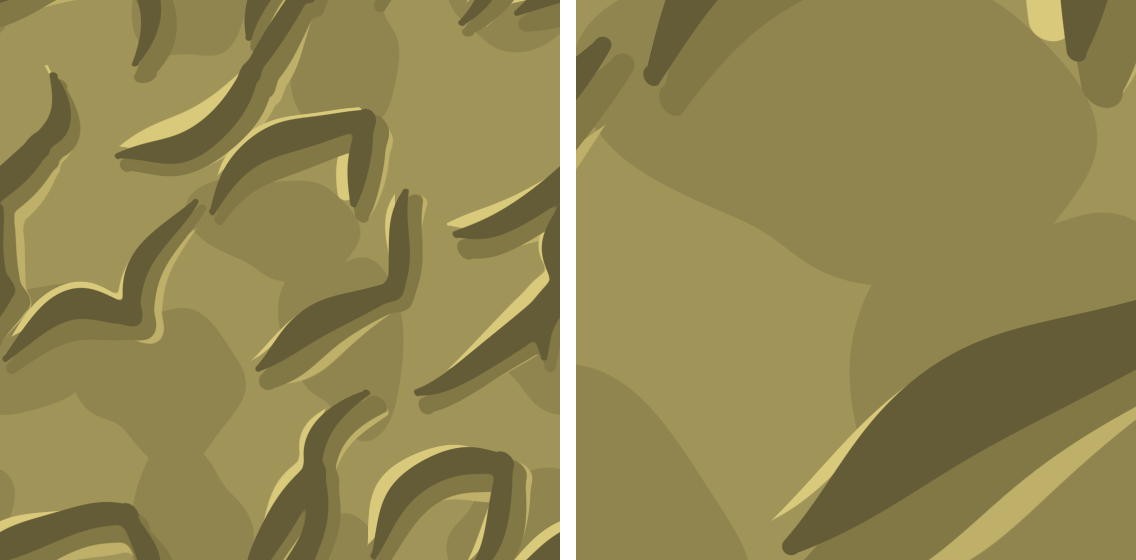
Left, the full canvas; right, a detail of the centre.
Give the GLSL for this pattern, as a Shadertoy shader.

```glsl
#define GRID 3            // joints per side of the tile
#define JITTER 0.62       // scatter of joints inside their cells
#define ARM_GIRTH 0.027   // half width of a crack at its belly
#define ARM_TIP 0.0055    // half width of a crack at its end
#define BLEND 0.014       // rounding where cracks meet
#define SHADOW_SHIFT 0.024
#define LIGHT_SHIFT 0.037
#define GLINT_SHIFT 0.021
#define PATCH_RADIUS 0.135
#define PATCH_SHARE 0.82

const float PI = 3.14159;
const float TAU = 6.28318;
const vec2 FALL = vec2(0.6, -0.8);   // direction in which shadows fall

const vec3 STONE  = vec3(0.63, 0.58, 0.35);
const vec3 SHADE  = vec3(0.57, 0.52, 0.31);
const vec3 SHADOW = vec3(0.51, 0.47, 0.27);
const vec3 CRACK  = vec3(0.39, 0.36, 0.21);
const vec3 LIGHT  = vec3(0.75, 0.69, 0.41);
const vec3 GLINT  = vec3(0.85, 0.79, 0.48);

float hash(vec2 id, float k) {
    return fract(sin(dot(id, vec2(127.1, 311.7)) + k * 74.7) * 43758.5);
}

// Layered sines with whole periods, so they wrap
float wave(vec2 p, float phase) {
    return 0.6 * sin(TAU * (p.x + 2.0 * p.y) + phase)
         + 0.4 * sin(TAU * (3.0 * p.x - p.y) + 2.0 * phase);
}

// Shortest offset on the wrapped tile
vec2 wrapped(vec2 d) { return d - round(d); }

vec2 scatter(vec2 id, float k) {
    vec2 jitter = vec2(hash(id, k), hash(id, k + 1.0)) - 0.5;
    return (id + vec2(0.37 * id.y, 0.0) + 0.5 + JITTER * jitter) / float(GRID);
}

float smoothMin(float a, float b) {
    float h = max(BLEND - abs(a - b), 0.0) / BLEND;
    return min(a, b) - 0.25 * h * h * BLEND;
}

// Bent, tapering stroke that starts at the origin
float arm(vec2 q, float angle, float len, float girth, float bend, float hook) {
    float c = cos(angle), s = sin(angle);
    q = vec2(c * q.x + s * q.y, c * q.y - s * q.x);
    float t = clamp(q.x / len, 0.0, 1.0);
    float width = girth * (1.0 - t) * (0.45 + 2.2 * t);
    float centre = len * (bend * sin(PI * t) + hook * t * t * t * t);
    float slope = bend * PI * cos(PI * t) + 4.0 * hook * t * t * t;
    float side = (q.y - centre - 0.5 * sign(bend) * width) / sqrt(1.0 + slope * slope);
    return length(vec2(q.x - t * len, side)) - width - ARM_TIP;
}

// Distance to the cracks: up to three arms fan out of every joint
float cracks(vec2 p) {
    float d = 0.5;
    for (int n = 0; n < GRID * GRID; n++) {
        vec2 id = vec2(n % GRID, n / GRID);
        vec2 q = wrapped(p - scatter(id, 1.0));
        if (length(q) > 0.43) continue;
        for (int k = 0; k < 3; k++) {
            float seed = 5.0 + 7.0 * float(k);
            if (k > 0 && hash(id, seed) > 0.6) continue;
            float turn = hash(id, seed + 1.0) - 0.5;
            float grow = hash(id, seed + 2.0);
            float bend = 0.36 * (hash(id, seed + 3.0) - 0.5);
            float hook = 0.3 * (hash(id, seed + 4.0) - 0.5);
            float angle = k == 0 ? 3.75 : k == 1 ? 1.3 : -1.45;
            float len = k == 0 ? mix(0.23, 0.33, grow) : mix(0.12, 0.25, grow);
            float girth = ARM_GIRTH * (k == 0 ? 1.0 : 0.65);
            d = smoothMin(d, arm(q, angle + 0.8 * turn, len, girth, bend, hook));
        }
    }
    return d;
}

// Distance to the broad, lumpy patches of shade
float patches(vec2 p) {
    float d = 0.5;
    for (int n = 0; n < GRID * GRID; n++) {
        vec2 id = vec2(n % GRID, n / GRID);
        if (hash(id, 40.0) > PATCH_SHARE) continue;
        vec2 q = wrapped(p - scatter(id, 41.0) - 0.5 / float(GRID));
        float stretch = mix(0.8, 1.3, hash(id, 43.0));
        q *= vec2(stretch, 1.0 / stretch);
        float a = atan(q.y, q.x), turn = TAU * hash(id, 44.0);
        float lumps = 0.13 * sin(2.0 * a + turn) + 0.1 * sin(3.0 * a + 2.0 * turn)
                    + 0.05 * sin(5.0 * a + 3.0 * turn);
        float radius = PATCH_RADIUS * mix(0.8, 1.2, hash(id, 45.0));
        d = min(d, length(q) - radius * (1.0 + lumps));
    }
    return d;
}

void mainImage(out vec4 fragColor, in vec2 fragCoord) {
    vec2 p = fragCoord / iResolution.xy;
    float soft = 0.8 / iResolution.y;

    // Hand-drawn wobble of all outlines
    p += 0.005 * vec2(sin(TAU * (4.0 * p.y + p.x)), sin(TAU * (5.0 * p.x - 2.0 * p.y)));

    float swell = wave(p, 1.0);
    float shadow = cracks(p - FALL * (SHADOW_SHIFT + 0.006 * swell)) - 0.007 - 0.005 * swell;
    float light = cracks(p - FALL * LIGHT_SHIFT) + 0.008 + 0.025 * wave(p, 3.7);
    float glint = cracks(p + FALL * GLINT_SHIFT) + 0.015 + 0.025 * wave(p, 5.2);

    // Flat layers, from the stone up to the cracks
    vec3 color = mix(STONE, SHADE, smoothstep(soft, -soft, patches(p)));
    color = mix(color, LIGHT, smoothstep(soft, -soft, light));
    color = mix(color, GLINT, smoothstep(soft, -soft, glint));
    color = mix(color, SHADOW, smoothstep(soft, -soft, shadow));
    color = mix(color, CRACK, smoothstep(soft, -soft, cracks(p)));
    fragColor = vec4(color, 1.0);
}
```
